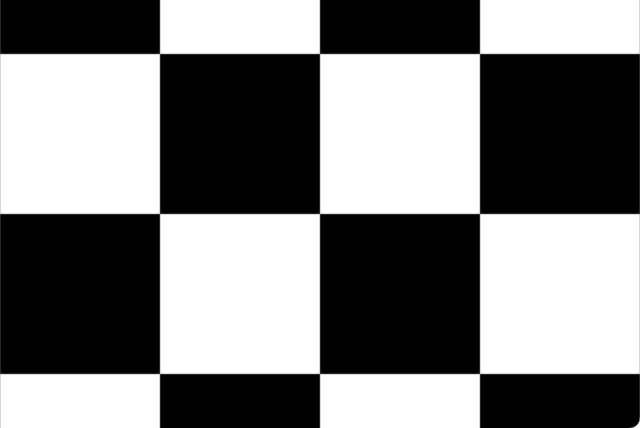
Reproduce this pattern procedurally as a Shadertoy shader.

```glsl
const float COLUMNS = 4.0;          // squares across the canvas width
const float EDGE_SOFTNESS = 0.0016; // half width of an edge, in canvas widths
const float CORNER_RADIUS = 0.0165; // lower right corner, in canvas widths
const vec3 DARK = vec3(0.0);
const vec3 LIGHT = vec3(1.0);

// Signed distance to the nearest grid line, changing sign at every line
vec2 triangleWave(vec2 p) {
    return 0.5 - abs(mod(p + 0.5, 2.0) - 1.0);
}

// Soft step from 0 to 1 across a zero distance
float softEdge(float d) {
    return smoothstep(-EDGE_SOFTNESS, EDGE_SOFTNESS, d);
}

// 0 on dark squares, 1 on light ones; a grid crossing lies at the origin
float checkerboard(vec2 p) {
    vec2 d = triangleWave(p * COLUMNS) / COLUMNS;
    vec2 side = 2.0 * vec2(softEdge(d.x), softEdge(d.y)) - 1.0;
    return 0.5 + 0.5 * side.x * side.y;
}

// 1 outside the rounded corner, given the inset from its two sides
float cornerCut(vec2 inset) {
    float d = length(max(CORNER_RADIUS - inset, 0.0)) - CORNER_RADIUS;
    return softEdge(d) * step(max(inset.x, inset.y), CORNER_RADIUS);
}

void mainImage(out vec4 fragColor, in vec2 fragCoord) {
    vec2 centered = (fragCoord - 0.5 * iResolution.xy) / iResolution.x;
    vec2 inset = vec2(iResolution.x - fragCoord.x, fragCoord.y) / iResolution.x;

    vec3 color = mix(DARK, LIGHT, checkerboard(centered));
    color = mix(color, LIGHT, cornerCut(inset));
    fragColor = vec4(color, 1.0);
}
```
